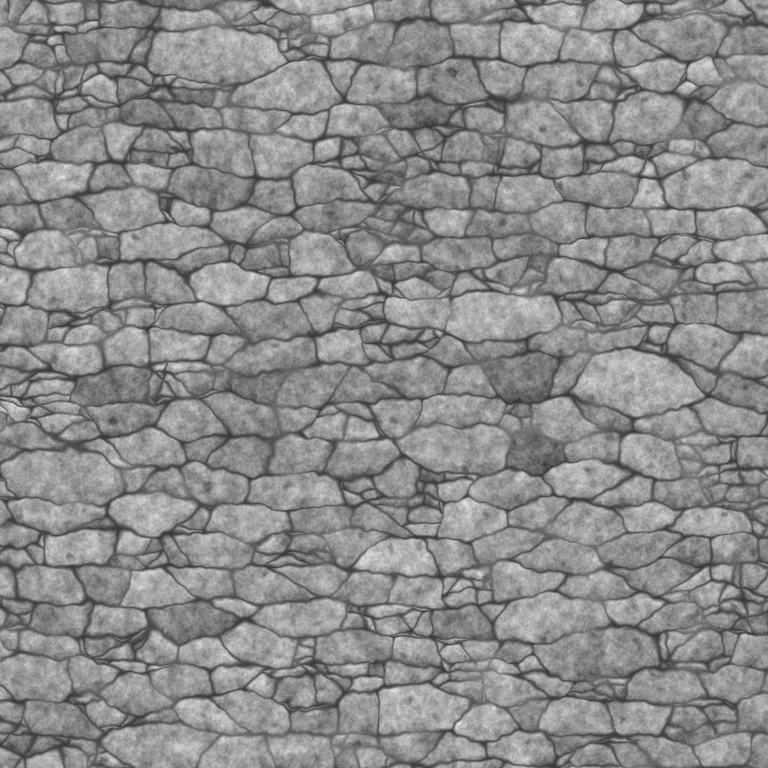
This texture is drawn by a WebGL 1 fragment shader. Its source:

```glsl
precision highp float;
// Draws a grey dry-stone wall: rough coursed stones, small fillers and thin dark joints.
uniform vec2 u_resolution;

const vec2 COURSE_GRID = vec2(14.0, 23.0);
const vec2 FILLER_GRID = vec2(25.0, 35.0);
const float FLATNESS = 1.35;      // above 1 makes the beds more level
const float BIG_STONE = 0.97;     // kind above this: large stone
const float SPLIT_STONE = 0.24;   // kind below this: split into fillers
const float JOINT_TONE = 0.23;
const float STONE_TONE = 0.615;

struct Stone {
  vec2 id;      // grid cell of the stone
  vec2 normal;  // outward direction at the closest joint
  float edge;   // distance to the joint in canvas units
};

vec2 hash2(vec2 p) {
  vec3 a = fract(p.xyx * vec3(0.1031, 0.1030, 0.0973));
  a += dot(a, a.yzx + 33.33);
  return fract((a.xx + a.yz) * a.zy);
}

float cornerSlope(vec2 cell, vec2 corner, vec2 f) {
  return dot(hash2(cell + corner) * 2.0 - 1.0, f - corner);
}

float gradientNoise(vec2 p) {
  vec2 cell = floor(p);
  vec2 f = p - cell;
  vec2 u = f * f * f * (f * (f * 6.0 - 15.0) + 10.0);
  float low = mix(cornerSlope(cell, vec2(0.0), f), cornerSlope(cell, vec2(1.0, 0.0), f), u.x);
  float high = mix(cornerSlope(cell, vec2(0.0, 1.0), f), cornerSlope(cell, vec2(1.0), f), u.x);
  return mix(low, high, u.y);
}

float fractalNoise(vec2 p) {
  float sum = 0.0;
  float gain = 1.0;
  for (int i = 0; i < 4; i++) {
    sum += gain * gradientNoise(p);
    p = mat2(1.6, 1.2, -1.2, 1.6) * p + 17.3;
    gain *= 0.8;
  }
  return sum;
}

vec2 noisePair(vec2 p) {
  return vec2(gradientNoise(p), gradientNoise(p + 53.7));
}

float stoneKind(vec2 cell, float seed) {
  return hash2(cell + seed + 71.0).y;
}

// Site position in xy, size weight in z; odd courses are shifted.
vec3 stoneSite(vec2 cell, float seed) {
  vec2 jitter = hash2(cell + seed);
  float shift = 0.5 * mod(cell.y, 2.0) - 0.25;
  float weight = 0.55 * hash2(cell + seed + 71.0).x;
  weight += 0.9 * step(BIG_STONE, stoneKind(cell, seed));
  return vec3(cell + 0.5 + vec2(shift, 0.0) + (jitter - 0.5) * vec2(0.8, 0.5), weight);
}

float power(vec2 p, vec3 site) {
  vec2 d = (p - site.xy) * vec2(1.0, FLATNESS);
  return dot(d, d) - site.z;
}

// Weighted Voronoi cell with rounded corners.
Stone findStone(vec2 uv, vec2 grid, float seed, float rounding) {
  vec2 p = uv * grid;
  vec2 base = floor(p);
  Stone stone;
  vec3 home = vec3(0.0);
  float best = 1e3;
  for (int j = -2; j <= 2; j++) {
    for (int i = -2; i <= 2; i++) {
      vec2 cell = base + vec2(float(i), float(j));
      vec3 site = stoneSite(cell, seed);
      float d = power(p, site);
      if (d < best) { best = d; home = site; stone.id = cell; }
    }
  }
  float sum = 1e-9;
  float closest = 1e3;
  for (int j = -2; j <= 2; j++) {
    for (int i = -2; i <= 2; i++) {
      vec3 site = stoneSite(base + vec2(float(i), float(j)), seed);
      vec2 slope = (site.xy - home.xy) * vec2(1.0, FLATNESS * FLATNESS) * grid;
      float steepness = length(slope);
      if (steepness > 0.01) {
        float d = 0.5 * (power(p, site) - best) / steepness;
        sum += exp(-d / rounding);
        if (d < closest) { closest = d; stone.normal = slope / steepness; }
      }
    }
  }
  stone.edge = -rounding * log(sum);
  return stone;
}

void main() {
  vec2 uv = gl_FragCoord.xy / u_resolution.y;

  // Uneven courses and rough outlines
  vec2 wall = uv + 0.024 * noisePair(uv * 5.0) + 0.011 * noisePair(uv * 24.0)
            + 0.0045 * noisePair(uv * 75.0);
  Stone stone = findStone(wall, COURSE_GRID, 11.0, 0.0026);
  if (stoneKind(stone.id, 11.0) < SPLIT_STONE) {
    Stone filler = findStone(wall, FILLER_GRID, 137.0, 0.002);
    stone.id = filler.id + 300.0;
    if (filler.edge < stone.edge) stone.normal = filler.normal;
    stone.edge = min(stone.edge, filler.edge);
  }

  // Stone face: own tone, weathering, grain and pits
  vec2 character = hash2(stone.id + 29.0);
  float tone = STONE_TONE + 0.14 * (character.x - 0.5);
  tone -= 0.1 * smoothstep(0.88, 0.92, character.y);
  tone += 0.08 * gradientNoise(uv * 3.2 + 4.0) + 0.12 * gradientNoise(uv * 24.0);
  tone += 0.19 * fractalNoise(uv * 50.0 + character * 9.0);
  tone -= 0.17 * smoothstep(0.28, 0.55, gradientNoise(uv * 50.0 + 8.0));

  // Light from above on the rounded rims, soft shade towards the joints
  float rim = exp(-max(stone.edge, 0.0) / 0.006);
  tone += rim * (0.09 * stone.normal.y - 0.04);

  // Thin joints, nearly closed in places
  float jointWidth = 0.0039 + 0.004 * gradientNoise(uv * 18.0 + 31.0);
  float face = smoothstep(-0.0018, jointWidth, stone.edge);
  float closed = smoothstep(-0.1, 0.45, gradientNoise(uv * 15.0 + 77.0));
  float jointTone = JOINT_TONE + 0.22 * closed;
  gl_FragColor = vec4(vec3(mix(jointTone, tone, face)), 1.0);
}
```
